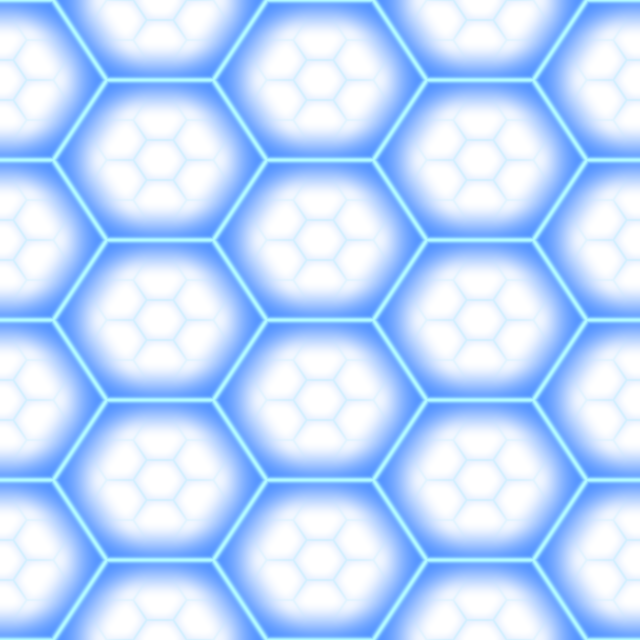
This pattern is drawn by a Shadertoy shader. Its source:

```glsl
// Glowing honeycomb: flat-topped hexagons, 2 by 4 repeats, with bright cyan rims
// and blue inner shading that fades to white. A honeycomb four times finer
// shares the same lattice and shows faintly in the middle of each cell.

// Distances from the centre along the three hexagon axes; 1 lies on an edge.
vec3 hexAxes(vec2 cell) {
    return abs(vec3(2.0 * cell.y, 3.0 * cell.x + cell.y, 3.0 * cell.x - cell.y));
}

float largest(vec3 v) {
    return max(v.x, max(v.y, v.z));
}

// Depth below each edge pair, taken in the nearer of two staggered grids.
vec3 edgeDepths(vec2 p) {
    vec3 a = hexAxes(fract(p + 0.5) - 0.5);
    vec3 b = hexAxes(fract(p) - 0.5);
    return 1.0 - (largest(a) < largest(b) ? a : b);
}

float nearestEdge(vec3 depths) {
    return min(depths.x, min(depths.y, depths.z));
}

// Shade from all edges, so that it gathers in the corners.
float innerShade(vec3 depths) {
    vec3 light = smoothstep(-0.1, 0.49, depths);
    return 1.0 - light.x * light.y * light.z;
}

float rim(float depth, float width) {
    float t = depth / width;
    return exp(-t * t);
}

void mainImage(out vec4 fragColor, in vec2 fragCoord) {
    vec2 p = fragCoord / iResolution.xy * vec2(2.0, 4.0) - vec2(0.5, 0.0);
    vec3 coarse = edgeDepths(p);
    vec3 fine = edgeDepths(p * 4.0);
    float depth = nearestEdge(coarse);

    // Blue shading, with a faint tint around the small cells
    float fineFade = smoothstep(0.05, 0.8, depth);
    float shade = innerShade(coarse);
    shade += (1.0 - shade) * 0.13 * fineFade * innerShade(fine);
    vec3 color = mix(vec3(1.0), vec3(0.30, 0.56, 1.0), shade);

    // Thin inner lines, then the bright rims
    color = mix(color, vec3(0.70, 0.93, 1.0), 0.4 * fineFade * rim(nearestEdge(fine), 0.06));
    color = mix(color, vec3(0.70, 0.98, 1.0), rim(depth, 0.035));

    fragColor = vec4(color, 1.0);
}
```
